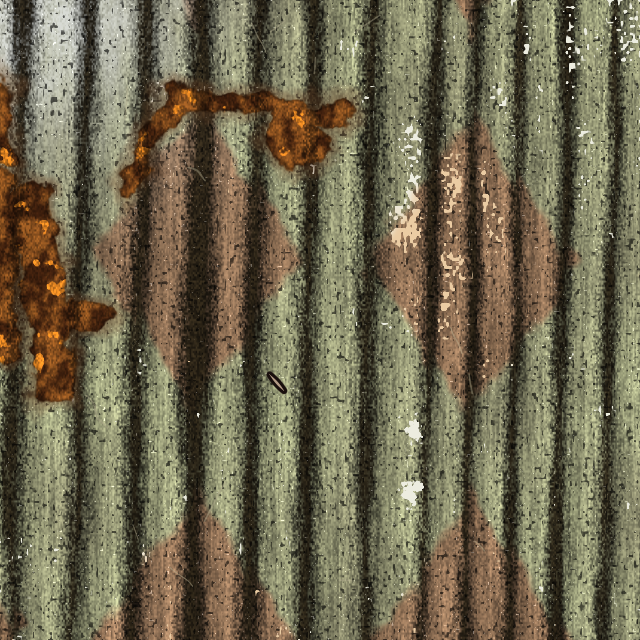
Write a WebGL 2 fragment shader that draws this texture.

```glsl
#version 300 es
precision highp float;
// Weathered corrugated sheet: twelve dark grooves, faded brown diamonds on green, rust and chipped paint.
uniform vec2 u_resolution;
out vec4 outColor;

float hash(vec2 p) {
  vec3 q = fract(p.xyx * 0.1031);
  q += dot(q, q.yzx + 33.33);
  return fract((q.x + q.y) * q.z);
}

float noise(vec2 p) {
  vec2 i = floor(p), f = fract(p);
  f = f * f * (3.0 - 2.0 * f);
  return mix(mix(hash(i), hash(i + vec2(1, 0)), f.x),
             mix(hash(i + vec2(0, 1)), hash(i + vec2(1, 1)), f.x), f.y);
}

float fbm(vec2 p) {
  float sum = 0.0, amp = 0.5;
  for (int i = 0; i < 4; i++) {
    sum += amp * noise(p);
    p = mat2(1.64, 1.26, -1.26, 1.64) * p + 17.3;
    amp *= 0.5;
  }
  return sum / 0.9375;
}

float segment(vec2 p, vec2 a, vec2 b) {
  vec2 ab = b - a;
  return length(p - a - ab * clamp(dot(p - a, ab) / dot(ab, ab), 0.0, 1.0));
}

// Groove number across the sheet; grooves sit at whole numbers and crowd to the right.
float grooveIndex(vec2 p) {
  float x = p.x - 0.02 * (p.y - 0.5) + 0.012 * (noise(vec2(p.x * 9.0, p.y * 4.0)) - 0.5);
  float bump = (x - 0.66) / 0.08;
  return 10.92 * (x - 0.026) + 2.02 * (x - 0.026) * (x - 0.484) - 0.3 * exp(-bump * bump);
}

float diamond(vec2 p, float ridge) {
  vec2 q = p - vec2(0.306, 0.603);
  float column = round(q.x / 0.43);
  q.x -= column * 0.43;
  q.y += 0.015 * column + 0.035 * (ridge - 0.5);
  q.y -= 0.605 * round(q.y / 0.605);
  return abs(q.x) / 0.162 + abs(q.y) / 0.235 - 1.0;
}

float rustShape(vec2 p) {
  p += 0.06 * (vec2(fbm(p * 22.0), fbm(p * 22.0 + 40.0)) - 0.5);
  float d = segment(p, vec2(0.05, 0.69), vec2(0.088, 0.395)) - 0.036;
  d = min(d, segment(p, vec2(0.0, 0.72), vec2(0.0, 0.46)) - 0.024);
  d = min(d, segment(p, vec2(0.0, 0.87), vec2(0.01, 0.76)) - 0.014);
  d = min(d, segment(p, vec2(0.1, 0.5), vec2(0.155, 0.515)) - 0.025);
  d = min(d, segment(p, vec2(0.195, 0.71), vec2(0.265, 0.835)) - 0.016);
  d = min(d, segment(p, vec2(0.265, 0.84), vec2(0.53, 0.825)) - 0.018);
  return min(d, segment(p, vec2(0.45, 0.8), vec2(0.475, 0.765)) - 0.038);
}

void main() {
  vec2 p = gl_FragCoord.xy / u_resolution;
  float t = grooveIndex(p), ridge = fract(t), groove = round(t);
  float fibre = noise(p * vec2(390, 20)), grain = noise(p * vec2(430, 300));
  float streak = noise(p * vec2(110, 5)), blotch = fbm(p * vec2(9, 5));

  // Painted ridges, lit towards their right side
  vec3 green = mix(vec3(0.57, 0.56, 0.44), vec3(0.61, 0.63, 0.48), blotch);
  vec3 brown = mix(vec3(0.55, 0.43, 0.32), vec3(0.60, 0.47, 0.36), blotch);
  float paint = diamond(p, ridge) + 0.2 * (fbm(p * 30.0) - 0.5);
  vec3 color = mix(brown, green, smoothstep(-0.06, 0.08, paint));
  color *= mix(0.82, 1.06, smoothstep(0.1, 0.8, ridge));
  color *= 0.56 + 0.34 * fibre + 0.38 * grain + 0.2 * streak;
  color *= 0.85 + 0.26 * blotch;

  // Pale glare in the upper left corner
  vec2 corner = (p - vec2(0.04, 1.02)) / vec2(0.24, 0.23);
  float glare = exp(-dot(corner, corner)) * (0.35 + 0.8 * fbm(p * vec2(40, 22)) + 0.4 * grain);
  color = mix(color, vec3(0.86, 0.87, 0.85), clamp(glare, 0.0, 0.95));

  // Dark grooves with ragged edges and a soft shadow that comes and goes
  float wide = groove == 3.0 ? 0.09 * smoothstep(0.1, 0.5, p.y) : 0.0;
  float width = mix(0.045, 0.09, hash(vec2(groove, 4.0))) + wide;
  width *= 0.6 + 0.8 * noise(vec2(groove * 7.3, p.y * 6.0));
  float away = abs(t - groove) + 0.12 * (noise(p * vec2(170, 16)) - 0.5) + 0.14 * (grain - 0.5);
  float shadow = 0.35 + 0.4 * noise(vec2(t * 1.7 + 3.0, p.y * 4.0));
  color *= 1.0 - shadow * (1.0 - smoothstep(width - 0.04, width + 0.26, away));
  float dark = 1.0 - smoothstep(width - 0.07, width + 0.08, away);
  color = mix(color, vec3(0.14, 0.115, 0.07) * (0.5 + 1.2 * grain), 0.86 * dark);

  // Small pores and pale dust
  float pore = smoothstep(0.76, 0.92, noise(p * vec2(250, 190) + 9.0));
  color *= 1.0 - 0.6 * pore;
  color += 0.3 * smoothstep(0.9, 0.99, noise(p * 300.0 + 71.0));

  // Fine scratches
  for (int i = 0; i < 20; i++) {
    vec2 id = vec2(i, 11);
    vec2 a = vec2(hash(id), hash(id + 3.7));
    vec2 b = a + 0.07 * (vec2(hash(id + 8.1), hash(id + 5.3)) - vec2(0.5, 0.1));
    float line = segment(p + 0.012 * noise(p * 35.0), a, b);
    color = mix(color, vec3(0.72, 0.69, 0.57), 0.4 * (1.0 - smoothstep(0.0004, 0.002, line)));
  }

  // Leaf-shaped dent
  vec2 leaf = mat2(0.66, 0.75, -0.75, 0.66) * (p - vec2(0.433, 0.402));
  leaf = vec2(leaf.x * 0.66 - leaf.y * 0.0, leaf.y);
  float dent = segment(p, vec2(0.421, 0.415), vec2(0.444, 0.389)) - 0.006 * smoothstep(0.03, 0.0, length(leaf));
  color = mix(color, vec3(0.1, 0.06, 0.05), 1.0 - smoothstep(0.0, 0.003, dent));
  color = mix(color, vec3(0.7, 0.6, 0.52), 1.0 - smoothstep(-0.005, -0.003, dent));

  // Chipped paint: dense on one diamond, sparse at the upper right
  float onRidge = smoothstep(0.12, 0.3, abs(t - groove));
  vec2 worn = (p - vec2(0.71, 0.635)) / vec2(0.115, 0.17);
  float chips = 0.3 * onRidge * exp(-dot(worn, worn) * 0.9);
  chips += 0.13 * smoothstep(0.55, 0.95, p.x) * smoothstep(0.65, 0.9, p.y);
  float flake = 0.55 * noise(p * vec2(210, 170) + 31.0) + 0.45 * noise(p * vec2(45, 14));
  float chip = smoothstep(0.0, 0.06, flake + chips - 0.86);
  vec2 hole = vec2(p.x - 0.648, abs(p.y - 0.28) - 0.05);
  hole += 0.05 * (vec2(fbm(p * 70.0), fbm(p * 70.0 + 20.0)) - 0.5);
  chip = max(chip, 1.0 - smoothstep(0.85, 1.1, length(hole / vec2(0.011, 0.018))));
  color = mix(color, mix(vec3(0.93, 0.93, 0.88), vec3(0.92, 0.8, 0.64), smoothstep(0.1, -0.1, paint)), chip);

  // Rust with a dark rim and bright orange flakes
  float rust = rustShape(p), crust = fbm(p * vec2(60, 45));
  vec3 rustColor = mix(vec3(0.24, 0.12, 0.05), vec3(0.58, 0.34, 0.13), smoothstep(0.25, 0.7, crust));
  rustColor = mix(rustColor, vec3(0.92, 0.54, 0.14), smoothstep(0.68, 0.73, fbm(p * 34.0 + 5.0)));
  rustColor *= (0.7 + 0.55 * grain) * (1.0 - 0.4 * dark) * mix(0.65, 1.0, smoothstep(0.0, -0.01, rust));
  color = mix(color, vec3(0.42, 0.27, 0.16), 0.4 * (1.0 - smoothstep(0.0, 0.025, rust)));
  color = mix(color, rustColor, 1.0 - smoothstep(-0.003, 0.003, rust));

  outColor = vec4(clamp(color, 0.0, 1.0), 1.0);
}
```
